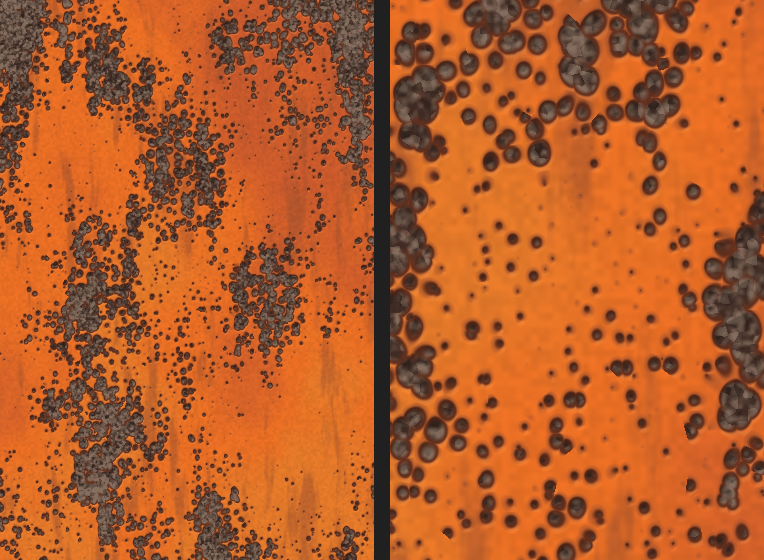
Left: the whole. Right: its middle third, enlarged.
This texture is drawn by a Shadertoy shader. Its source:

```glsl
const vec3 RED_PAINT = vec3(0.79, 0.35, 0.17);
const vec3 ORANGE_PAINT = vec3(0.91, 0.43, 0.14);
const vec3 OCHRE_PAINT = vec3(0.88, 0.49, 0.17);
const vec3 STAIN = vec3(0.61, 0.31, 0.18);
const vec3 RIM = vec3(0.38, 0.18, 0.11);
const vec3 DARK_RUST = vec3(0.25, 0.17, 0.14);
const vec3 GREY_RUST = vec3(0.52, 0.43, 0.37);

vec2 hash2(vec2 cell) {
    vec3 q = fract(vec3(cell.xyx) * vec3(0.1031, 0.1030, 0.0973));
    q += dot(q, q.yzx + 33.33);
    return fract((q.xx + q.yz) * q.zy);
}

float valueNoise(vec2 p) {
    vec2 i = floor(p), f = fract(p);
    f = f * f * (3.0 - 2.0 * f);
    float low = mix(hash2(i).x, hash2(i + vec2(1, 0)).x, f.x);
    float high = mix(hash2(i + vec2(0, 1)).x, hash2(i + vec2(1, 1)).x, f.x);
    return mix(low, high, f.y);
}

float fbm(vec2 p) {
    float sum = 0.0, weight = 0.533;
    for (int i = 0; i < 4; i++) {
        sum += weight * valueNoise(p);
        p = mat2(1.6, 1.2, -1.2, 1.6) * p + 7.3;
        weight *= 0.5;
    }
    return sum;
}

// Returns distance to the nearest seed and that seed's random id.
vec2 cellular(vec2 p) {
    vec2 base = floor(p), nearest = vec2(9.0, 0.0);
    for (int y = -1; y <= 1; y++)
    for (int x = -1; x <= 1; x++) {
        vec2 cell = base + vec2(x, y);
        float d = length(cell + hash2(cell) - p);
        if (d < nearest.x) nearest = vec2(d, hash2(cell + 51.7).y);
    }
    return nearest;
}

// Positive inside rust: broad patches, vertical streaks, knobbly edges, pits.
float rustLevel(vec2 p, float threshold) {
    float patches = fbm(p * vec2(6.5, 4.2) + 13.0) - 0.5;
    float streaks = valueNoise(p * vec2(42.0, 7.0) + 4.0) - 0.5;
    float clumps = valueNoise(p * vec2(60.0, 42.0) + 31.0) - 0.5;
    float knobs = 0.45 - cellular(p * vec2(72.0, 64.0)).x;
    float level = 2.2 * patches + 0.5 * streaks + 0.5 * clumps + 0.7 * knobs;

    vec2 pit = cellular(p * vec2(78.0, 70.0) + 90.0);
    float chance = smoothstep(0.65, 1.05, pit.y + 0.8 * patches);
    float radius = mix(-0.2, 0.38, chance);
    return max(level - threshold, 0.7 * (radius - pit.x));
}

vec3 paintColor(vec2 p) {
    float tone = fbm(p * vec2(5.0, 3.5) + 60.0) + 0.35 * (0.5 - p.y);
    vec3 color = mix(RED_PAINT, ORANGE_PAINT, smoothstep(0.28, 0.56, tone));
    color = mix(color, OCHRE_PAINT, 0.7 * smoothstep(0.56, 0.8, tone));

    // Faint vertical runs and brownish stains.
    float runs = fbm(p * vec2(48.0, 9.0) + 20.0);
    color = mix(color, STAIN, 0.5 * smoothstep(0.54, 0.78, runs));
    float speckle = valueNoise(p * 230.0) - 0.5;
    return color * (1.0 + 0.09 * speckle);
}

vec3 rustColor(vec2 p) {
    vec2 grain = cellular(p * 175.0);
    float fine = valueNoise(p * 290.0 + 8.0);
    float broad = fbm(p * 16.0 + 40.0);
    float light = 0.4 * grain.y + 0.45 * fine + 0.5 * broad - 0.25 * grain.x;
    return mix(DARK_RUST, GREY_RUST, smoothstep(0.22, 0.84, light));
}

void mainImage(out vec4 fragColor, in vec2 fragCoord) {
    vec2 p = fragCoord / iResolution.y;
    float threshold = 0.2;
    float level = rustLevel(p, threshold);
    float above = rustLevel(p + vec2(-0.001, 0.003), threshold);

    // Paint darkens toward flakes and catches light on their lower lips.
    vec3 paint = paintColor(p);
    paint = mix(paint, STAIN, 0.55 * smoothstep(-0.16, -0.02, level));
    float lip = smoothstep(0.03, 0.16, above - level) * smoothstep(-0.2, -0.05, level);
    paint += vec3(0.12, 0.1, 0.05) * lip;

    // Shadowed brown rims surround the grainy exposed metal.
    vec3 rust = mix(RIM, rustColor(p), smoothstep(0.03, 0.2, level));
    rust *= 1.0 - 0.25 * smoothstep(0.02, 0.15, level - above);

    vec3 color = mix(paint, rust, smoothstep(-0.05, 0.05, level));
    fragColor = vec4(clamp(color, 0.0, 1.0), 1.0);
}
```
